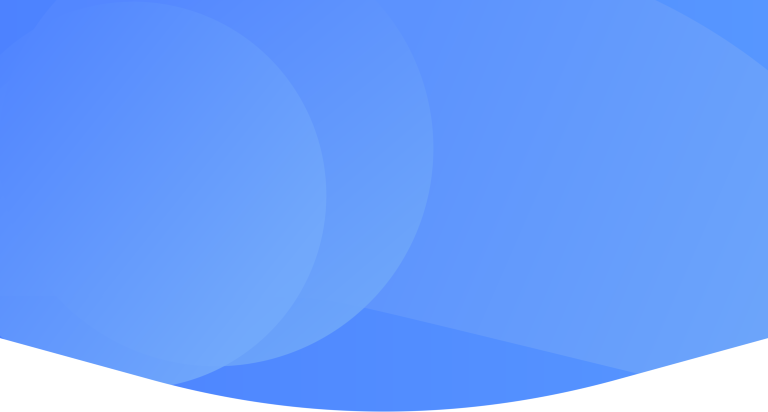
Give the GLSL for this background, as a Shadertoy shader.

```glsl
// A blue banner with a curved white foot and three overlapping pale discs.
// Each shape is a signed distance, filled with its own linear gradient and
// layered back to front; the height of the canvas is one unit.

const float ASPECT = 512.0 / 274.0;
const float OPACITY = 0.9;

const vec3 BASE_LEFT    = vec3(0.300, 0.510, 1.000);
const vec3 BASE_RIGHT   = vec3(0.340, 0.590, 1.000);
const vec3 LARGE_DARK   = vec3(0.365, 0.575, 0.995);
const vec3 LARGE_LIGHT  = vec3(0.430, 0.648, 0.980);
const vec3 MEDIUM_DARK  = vec3(0.330, 0.530, 1.000);
const vec3 MEDIUM_LIGHT = vec3(0.422, 0.642, 0.980);
const vec3 SMALL_DARK   = vec3(0.320, 0.525, 1.000);
const vec3 SMALL_LIGHT  = vec3(0.437, 0.652, 0.984);

// Discs: centre x, centre y, radius
const vec3 LARGE_DISC  = vec3(0.961, -0.321, 1.465);
const vec3 MEDIUM_DISC = vec3(0.5255, 0.640, 0.529);
const vec3 SMALL_DISC  = vec3(0.324, 0.526, 0.470);

// Lower side of the large shape: a level line bending into a slope
const vec2  BEND = vec2(0.779, 0.282);
const float BEND_SOFTNESS = 0.073;
const float BEND_SLOPE = 0.244;

// White foot: a parabola in the middle, straight slopes outside
const float FOOT_BOTTOM = 0.001;
const float FOOT_SLOPE = 0.274;
const float FOOT_HALF_WIDTH = 0.567;

float discDistance(vec2 p, vec3 disc) {
    return length(p - disc.xy) - disc.z;
}

float coverage(float dist) {
    float pixel = 1.0 / iResolution.y;
    return 1.0 - smoothstep(-0.7 * pixel, 0.7 * pixel, dist);
}

vec3 gradient(vec2 p, vec2 start, vec2 end, vec3 dark, vec3 light) {
    vec2 axis = end - start;
    float t = dot(p - start, axis) / dot(axis, axis);
    return mix(dark, light, clamp(t, 0.0, 1.1));
}

float largeDistance(vec2 p) {
    float u = p.x - BEND.x;
    float rise = u + sqrt(u * u + BEND_SOFTNESS * BEND_SOFTNESS);
    float lowerEdge = BEND.y - 0.5 * BEND_SLOPE * rise;
    return max(discDistance(p, LARGE_DISC), lowerEdge - p.y);
}

float footDistance(vec2 p) {
    float d = abs(p.x - 0.5 * ASPECT);
    float inner = min(d, FOOT_HALF_WIDTH);
    float edge = FOOT_BOTTOM
        + 0.5 * FOOT_SLOPE * inner * inner / FOOT_HALF_WIDTH
        + FOOT_SLOPE * (d - inner);
    return p.y - edge;
}

void mainImage(out vec4 fragColor, in vec2 fragCoord) {
    vec2 p = fragCoord / iResolution.xy * vec2(ASPECT, 1.0);

    // Base
    vec3 color = mix(BASE_LEFT, BASE_RIGHT, p.x / ASPECT);

    // Discs, back to front
    vec3 large = gradient(p, vec2(0.925, 0.757), vec2(1.869, 0.319),
                          LARGE_DARK, LARGE_LIGHT);
    color = mix(color, large, OPACITY * coverage(largeDistance(p)));

    vec3 medium = gradient(p, vec2(0.316, 0.951), vec2(0.827, 0.319),
                           MEDIUM_DARK, MEDIUM_LIGHT);
    color = mix(color, medium, OPACITY * coverage(discDistance(p, MEDIUM_DISC)));

    vec3 small = gradient(p, vec2(0.0, 0.854), vec2(0.633, 0.367),
                          SMALL_DARK, SMALL_LIGHT);
    color = mix(color, small, OPACITY * coverage(discDistance(p, SMALL_DISC)));

    // White foot
    color = mix(color, vec3(1.0), coverage(footDistance(p)));

    fragColor = vec4(color, 1.0);
}
```
